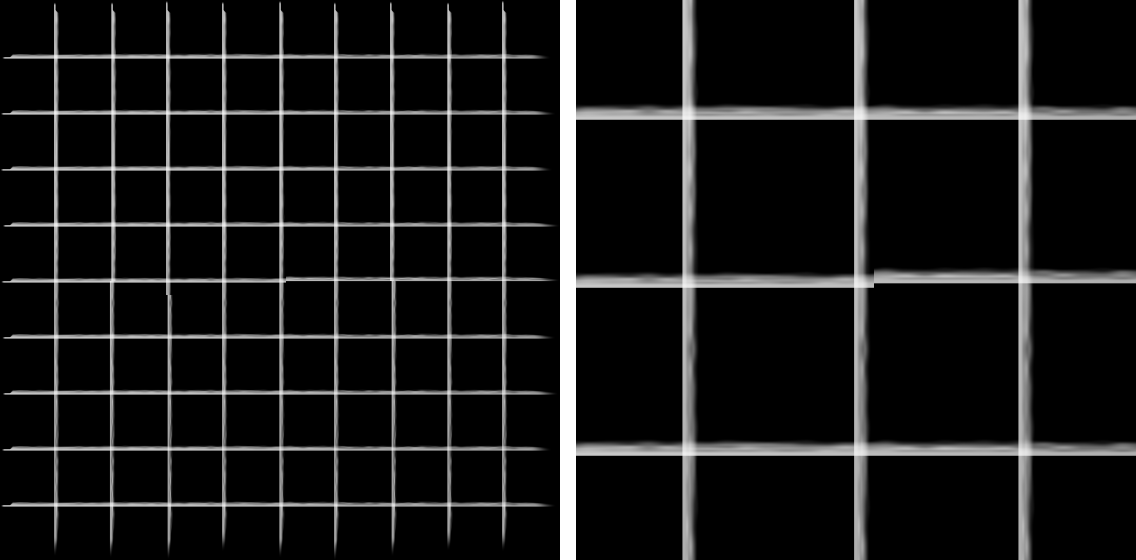
Left: the whole. Right: its middle third, enlarged.
Write a WebGL 2 fragment shader that draws this pattern.

```glsl
#version 300 es
precision highp float;
// A black field ruled by nine vertical and nine horizontal brush strokes.
// Each stroke has one crisp bright edge, a soft streaked body and tapered ends;
// the two directions are screened together so that crossings glow.

uniform vec2 u_resolution;
out vec4 fragColor;

float hash(vec2 p) {
    return fract(sin(dot(p, vec2(127.1, 311.7))) * 43758.5453);
}

float noise(vec2 p) {
    vec2 cell = floor(p), f = fract(p);
    f = f * f * (3.0 - 2.0 * f);
    return mix(mix(hash(cell), hash(cell + vec2(1, 0)), f.x),
               mix(hash(cell + vec2(0, 1)), hash(cell + vec2(1, 1)), f.x), f.y);
}

// along: 0 at the start, 1 at the end; across: distance from the crisp edge
float stroke(float along, float across, float id, float seed, float pixel) {
    // A narrow tip opens into the full width, then thins out at the far end
    float tip = smoothstep(0.017, 0.024, along);
    float width = mix(0.0035, 0.0096, tip) * mix(1.0, 0.5, smoothstep(0.92, 1.0, along));
    float grain = noise(vec2(along * 85.0 + seed, across * 420.0));
    float streak = noise(vec2(along * 24.0, across * 750.0 + seed));
    width *= 0.92 + 0.16 * grain;

    // Crisp side, soft side and ends
    float mask = smoothstep(-0.6 * pixel, 0.6 * pixel, across)
               * (1.0 - smoothstep(0.4 * width, width, across));
    float start = 0.002 + 0.005 * hash(vec2(id, seed));
    float end = 0.98 + 0.02 * hash(vec2(id, seed + 5.0));
    mask *= smoothstep(start - 0.002, start + 0.004, along);
    mask *= 1.0 - smoothstep(end - 0.035, end + 0.004, along);

    // The body grows darker and patchier as the brush runs dry
    float dry = smoothstep(0.25, 0.9, along);
    float body = mix(0.67, 0.55, dry) + mix(0.14, 0.3, dry) * (grain - 0.5)
               + 0.12 * (streak - 0.5);
    float rim = 1.0 - smoothstep(0.0012, 0.0034, across);
    return mask * mix(body, mix(0.79, 0.64, dry), rim);
}

void main() {
    vec2 uv = gl_FragCoord.xy / u_resolution;
    float pixel = 1.0 / min(u_resolution.x, u_resolution.y);
    vec2 id = clamp(floor(uv * 10.0 + 0.5), 1.0, 9.0);

    // Crisp edges: left of each column, below each row
    vec2 edge = id * 0.1 - vec2(0.0033, 0.0046);
    edge.x += mod(id.x, 3.0) == 2.0 ? 0.0022 : 0.0;

    // A few strokes jog sideways near the middle
    float jogStart = id.x == 3.0 ? 0.473 : 0.498;
    float jog = id.x == 2.0 ? -0.0026 : (id.x == 3.0 || id.x == 7.0) ? 0.0026 : 0.0;
    edge.x += jog * step(uv.y, jogStart);
    edge.y += id.y == 5.0 ? 0.0026 * step(0.511, uv.x) : 0.0;

    float column = stroke(1.0 - uv.y, uv.x - edge.x, id.x, 3.0, pixel);
    float row = stroke(uv.x, uv.y - edge.y, id.y, 17.0, pixel);

    // Screen blend
    float light = 1.0 - (1.0 - column) * (1.0 - row);
    fragColor = vec4(vec3(light), 1.0);
}
```
